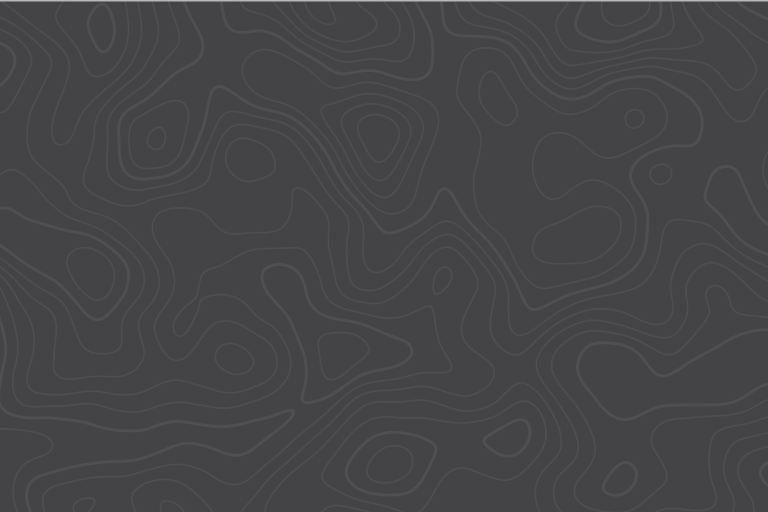
A WebGL 1 fragment shader for this pattern:

```glsl
precision highp float;
// Faint topographic contour lines on a charcoal ground.
uniform vec2 u_resolution;

// Lengths are fractions of the canvas height.
const vec3 GROUND = vec3(0.265, 0.267, 0.279);
const vec3 THIN_LINE = vec3(0.303, 0.304, 0.310);
const vec3 BOLD_LINE = vec3(0.309, 0.310, 0.314);
const vec3 TOP_EDGE = vec3(0.72, 0.72, 0.73);
const float THIN_WIDTH = 0.0033;
const float BOLD_WIDTH = 0.0056;
const float TOP_EDGE_WIDTH = 0.0029;
const float HILL_SIZE = 0.21;
const float HILL_LEVELS = 6.2;
const float RANGE_SIZE = 0.52;
const float RANGE_LEVELS = 9.5;
const float WARP_SIZE = 0.14;
const float WARP_AMOUNT = 0.035;
const float BOLD_INTERVAL = 5.0;
const float MIN_SLOPE = 4.0;
const float SLOPE_STEP = 0.0015;
const vec2 MAP_OFFSET = vec2(3.7, 8.2);

// Random vector in -1..1 per lattice point.
vec2 hash22(vec2 p) {
    vec3 q = fract(vec3(p.xyx) * vec3(0.1031, 0.1030, 0.0973));
    q += dot(q, q.yzx + 33.33);
    return 2.0 * fract((q.xx + q.yz) * q.zy) - 1.0;
}

float cornerSlope(vec2 cell, vec2 local, vec2 corner) {
    vec2 direction = normalize(hash22(cell + corner) + 0.0001);
    return dot(direction, local - corner);
}

float gradientNoise(vec2 p) {
    vec2 cell = floor(p);
    vec2 f = p - cell;
    vec2 blend = f * f * f * (f * (f * 6.0 - 15.0) + 10.0);
    float low = mix(cornerSlope(cell, f, vec2(0.0, 0.0)),
                    cornerSlope(cell, f, vec2(1.0, 0.0)), blend.x);
    float high = mix(cornerSlope(cell, f, vec2(0.0, 1.0)),
                     cornerSlope(cell, f, vec2(1.0, 1.0)), blend.x);
    return mix(low, high, blend.y);
}

// Terrain height, measured in contour levels.
float elevation(vec2 p) {
    p += MAP_OFFSET;
    vec2 q = p / WARP_SIZE;
    p += WARP_AMOUNT * vec2(gradientNoise(q + 31.4), gradientNoise(q + 67.8));
    return HILL_LEVELS * gradientNoise(p / HILL_SIZE)
         + RANGE_LEVELS * gradientNoise(p / RANGE_SIZE + 17.3);
}

// Antialiased coverage of a stroke at a given distance.
float stroke(float distance, float width, float pixel) {
    return clamp((0.5 * width - distance) / pixel + 0.5, 0.0, 1.0);
}

void main() {
    float pixel = 1.0 / u_resolution.y;
    vec2 p = gl_FragCoord.xy * pixel;

    // Distance to the nearest contour, corrected by the slope.
    float h = elevation(p);
    vec2 slope = vec2(elevation(p + vec2(SLOPE_STEP, 0.0)),
                      elevation(p + vec2(0.0, SLOPE_STEP))) - h;
    float steepness = max(length(slope) / SLOPE_STEP, MIN_SLOPE);
    float level = floor(h + 0.5);
    float distance = abs(h - level) / steepness;

    // Every few levels the contour is heavier.
    float bold = 1.0 - step(0.5, mod(level + 2.25, BOLD_INTERVAL));
    float width = mix(THIN_WIDTH, BOLD_WIDTH, bold);
    vec3 ink = mix(THIN_LINE, BOLD_LINE, bold);
    vec3 color = mix(GROUND, ink, stroke(distance, width, pixel));

    // Pale rule along the top border.
    float topRule = stroke(1.0 - p.y, 2.0 * TOP_EDGE_WIDTH, pixel);
    color = mix(color, TOP_EDGE, topRule);

    gl_FragColor = vec4(color, 1.0);
}
```
